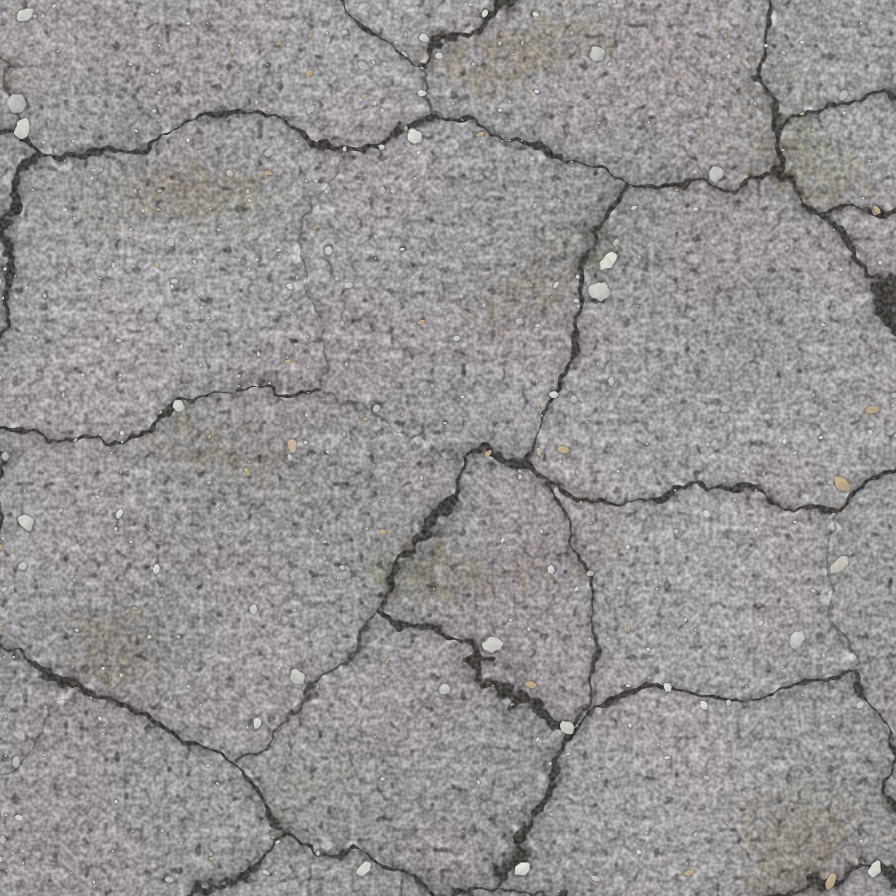
This texture is drawn by a WebGL 2 fragment shader. Its source:

```glsl
#version 300 es
precision highp float;
// Weathered grey concrete with branching cracks, grit and embedded pebbles.

uniform vec2 u_resolution;
out vec4 fragColor;

const float TAU = 6.2832;
const vec2 PLATES = vec2(2.8, 3.9);   // cracked plates across and up the canvas

vec2 hash2(vec2 p) {
    vec3 q = fract(p.xyx * vec3(0.1031, 0.1030, 0.0973));
    q += dot(q, q.yzx + 33.33);
    return fract((q.xx + q.yz) * q.zy);
}

float cornerSlope(vec2 cell, vec2 offset) {
    float angle = TAU * hash2(cell + 71.0).x;
    return dot(vec2(cos(angle), sin(angle)), offset);
}

// Gradient noise, roughly -0.7 to 0.7
float noise(vec2 p) {
    vec2 i = floor(p), f = fract(p);
    vec2 u = f * f * f * (f * (f * 6.0 - 15.0) + 10.0);
    vec2 e = vec2(1.0, 0.0);
    float low = mix(cornerSlope(i, f), cornerSlope(i + e, f - e), u.x);
    float high = mix(cornerSlope(i + e.yx, f - e.yx), cornerSlope(i + 1.0, f - 1.0), u.x);
    return mix(low, high, u.y);
}

vec2 noise2(vec2 p) {
    return vec2(noise(p), noise(p + vec2(37.2, 91.7)));
}

// Bends straight plate borders into ragged fracture lines
vec2 fracture(vec2 p) {
    return p + 0.075 * noise2(p * 5.0) + 0.022 * noise2(p * 21.0) + 0.008 * noise2(p * 75.0);
}

// Distance to the closest plate border (x) and how open that crack is (y)
vec2 crackField(vec2 p) {
    vec2 q = fracture(p) * PLATES + 4.0;
    vec2 base = floor(q), home = base, toHome = vec2(9.0);
    for (int y = -1; y <= 1; y++)
    for (int x = -1; x <= 1; x++) {
        vec2 cell = base + vec2(x, y);
        vec2 r = cell + hash2(cell) - q;
        if (dot(r, r) < dot(toHome, toHome)) { toHome = r; home = cell; }
    }
    vec2 result = vec2(9.0, 0.0);
    for (int y = -2; y <= 2; y++)
    for (int x = -2; x <= 2; x++) {
        vec2 cell = home + vec2(x, y);
        vec2 r = cell + hash2(cell) - q;
        vec2 across = r - toHome;
        if (dot(across, across) > 0.0001) {
            float d = dot(0.5 * (r + toHome), normalize(across));
            if (d < result.x) result = vec2(d, hash2(home + cell + 13.0).y);
        }
    }
    return vec2(result.x / 3.4, result.y);
}

vec2 stoneCentre(vec2 cell) {
    return cell + 0.3 + 0.4 * hash2(cell + 5.0);
}

vec3 stoneColour(float pick) {
    vec3 pale = mix(vec3(0.71, 0.71, 0.70), vec3(0.86, 0.87, 0.83), fract(pick * 7.0));
    return mix(pale, vec3(0.74, 0.66, 0.54), smoothstep(0.74, 0.82, pick));
}

// Blends one scattered layer of oval stones over the ground
vec3 addStones(vec3 ground, vec2 p, float cells, float density, float pixel) {
    vec2 q = p * cells, cell = floor(q);
    vec2 pick = hash2(cell + cells), form = hash2(cell + 29.0);
    if (pick.x > density) return ground;
    vec2 r = q - stoneCentre(cell);
    float c = cos(TAU * form.x), s = sin(TAU * form.x);
    vec2 local = mat2(c, -s, s, c) * r;
    local.y *= mix(1.15, 1.9, form.y);
    float radius = mix(0.11, 0.27, pick.y * pick.y);
    float d = length(local) - radius * (1.0 + 0.35 * noise(r * 6.0 + cell));
    float soft = pixel * cells;
    float shadow = 1.0 - smoothstep(0.0, 0.09 + soft, d);
    float cover = 1.0 - smoothstep(-soft, soft, d);
    float light = 1.0 + 0.35 * dot(r, vec2(-0.5, 0.8)) + 0.10 * noise(p * 130.0);
    return mix(ground * (1.0 - 0.22 * shadow), stoneColour(form.y) * light, cover);
}

void main() {
    float pixel = 1.0 / min(u_resolution.x, u_resolution.y);
    vec2 p = gl_FragCoord.xy * pixel;

    // Rough surface: grain, brushed horizontal streaks and broad tone
    float fine = noise(p * 225.0), medium = noise(p * vec2(105.0, 130.0) + 8.0);
    float coarse = noise(p * 52.0 + 3.0), broad = noise(p * 3.2 + 17.0);
    float streak = noise(vec2(p.x * 9.0, p.y * 95.0 + 2.0 * noise(p * 4.0)));
    float tone = 0.610 + 0.20 * fine + 0.17 * medium + 0.09 * coarse;
    tone += 0.07 * streak + 0.06 * broad + 0.03 * (p.y - 0.5);
    tone -= 0.16 * smoothstep(0.24, 0.48, noise(p * 88.0 + 41.0));
    vec3 colour = tone + vec3(0.008, -0.003, 0.004) * (1.0 + 3.0 * noise(p * 6.0 + 60.0));

    // Brownish stains, broken up by the grain
    float stain = smoothstep(0.22, 0.55, noise(p * vec2(4.0, 7.0) + 23.0) + 0.35 * coarse);
    colour *= 1.0 - stain * vec3(0.10, 0.12, 0.18);

    // Cracks: crumbled shoulder, pale chipped lip and dark opening
    vec2 crack = crackField(p);
    float opening = mix(0.0006, 0.0040, crack.y) * (1.0 + 1.3 * noise(p * 24.0) + 0.9 * medium);
    float strength = mix(0.45, 1.0, smoothstep(0.1, 0.5, crack.y));
    float beyond = crack.x - opening;
    float shoulder = exp(-max(beyond, 0.0) * 130.0);
    colour *= 1.0 - 0.22 * strength * shoulder * (1.0 + 1.2 * coarse);
    colour += 0.30 * shoulder * smoothstep(0.1, 0.45, noise(p * 62.0 + 12.0));
    float gap = 1.0 - smoothstep(-pixel, 1.4 * pixel, beyond);
    colour = mix(colour, vec3(0.27, 0.26, 0.25) * (1.0 + 0.7 * fine), gap * strength);

    // Grit everywhere, denser to the upper left; large stones gather by cracks
    float grit = clamp(0.5 + 0.45 * (p.y - p.x) + 0.5 * broad, 0.15, 1.0);
    colour = addStones(colour, p, 92.0, 0.13 * grit, pixel);
    colour = addStones(colour, p + 0.37, 47.0, 0.11 * grit, pixel);
    const float LARGE = 23.0;
    float reach = crackField(stoneCentre(floor(p * LARGE)) / LARGE).x;
    colour = addStones(colour, p, LARGE, mix(0.02, 0.42, exp(-reach * 70.0)), pixel);

    fragColor = vec4(clamp(colour, 0.0, 1.0), 1.0);
}
```
